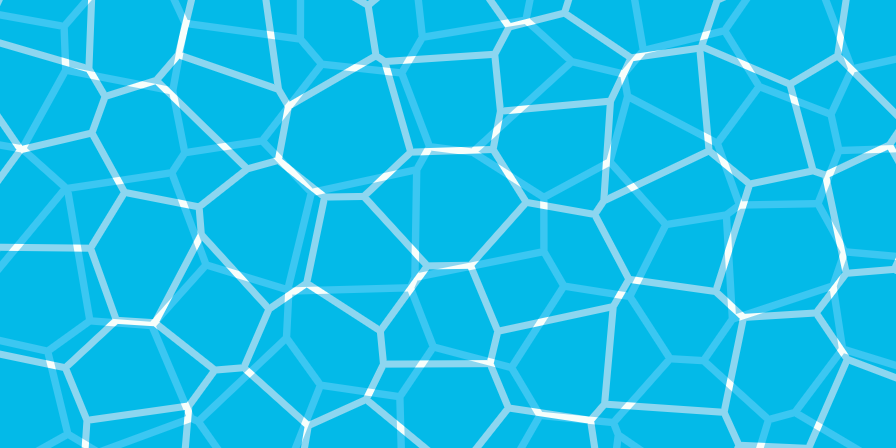
Write a Shadertoy shader that draws this pattern.

```glsl
// Pool water: two overlapping nets of cellular lines, white where they cross.

vec2 hash2(vec2 p) {
    vec3 q = fract(p.xyx * vec3(0.1031, 0.1030, 0.0973));
    q += dot(q, q.yzx + 33.33);
    return fract((q.xx + q.yz) * q.zy);
}

// Jittered centre of a grid cell; odd columns are shifted to hide the grid.
vec2 cellCentre(vec2 cell) {
    float stagger = 0.35 * mod(cell.x, 2.0);
    return cell + vec2(0.14, 0.14 + stagger) + 0.72 * hash2(cell + 40.0);
}

// Exact distance to the nearest border between cells.
float borderDistance(vec2 p) {
    vec2 home = floor(p), nearest = vec2(0.0);
    float best = 1e3;
    for (int j = -2; j <= 2; j++)
    for (int i = -2; i <= 2; i++) {
        vec2 toCentre = cellCentre(home + vec2(i, j)) - p;
        float d = dot(toCentre, toCentre);
        if (d < best) { best = d; nearest = toCentre; }
    }
    float border = 1e3;
    for (int j = -3; j <= 3; j++)
    for (int i = -3; i <= 3; i++) {
        vec2 toCentre = cellCentre(home + vec2(i, j)) - p;
        vec2 across = toCentre - nearest;
        if (dot(across, across) > 1e-5)
            border = min(border, dot(0.5 * (toCentre + nearest), normalize(across)));
    }
    return border;
}

// Antialiased line coverage; width is a fraction of the canvas height.
float net(vec2 uv, float cells, vec2 offset, float width) {
    float d = borderDistance(uv * cells + offset) / cells;
    return clamp(0.5 + (0.5 * width - d) * iResolution.y, 0.0, 1.0);
}

void mainImage(out vec4 fragColor, in vec2 fragCoord) {
    vec2 uv = fragCoord / iResolution.y;

    float faint  = net(uv, 4.05, vec2(17.3, 5.6), 0.0165);
    float bright = net(uv, 4.3, vec2(3.2, 31.7), 0.0158);

    vec3 water      = vec3(0.01, 0.73, 0.91);
    vec3 faintLine  = vec3(0.23, 0.78, 0.95);
    vec3 brightLine = vec3(0.55, 0.84, 0.94);
    vec3 glint      = vec3(0.97, 0.995, 0.985);

    // Crossings of the two nets flash white.
    vec3 color = mix(mix(water, faintLine, faint), mix(brightLine, glint, faint), bright);
    fragColor = vec4(color, 1.0);
}
```
